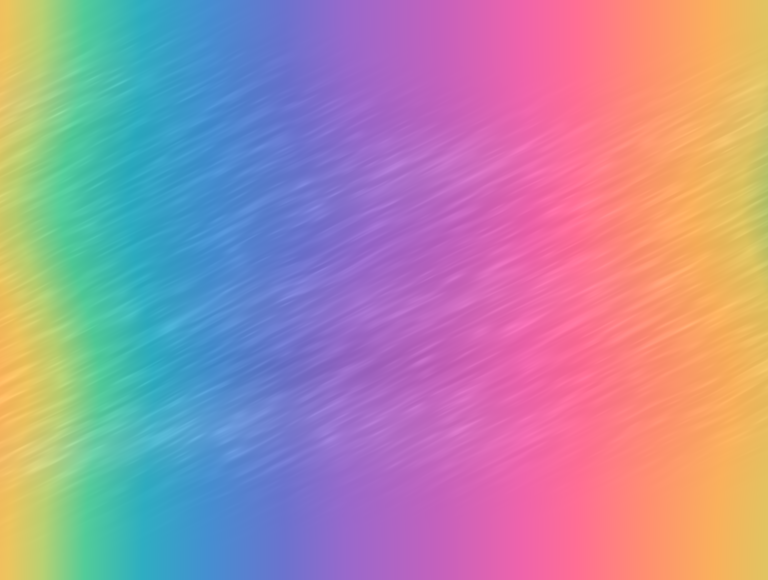
A WebGL 1 fragment shader for this background:

```glsl
precision highp float;
// Soft rainbow foil: a warped horizontal spectrum with pale sheens and fine slanted fibres.

uniform vec2 u_resolution;

const float FIBRE_ANGLE = 0.47;
const vec3 SHEEN_TINT = vec3(0.92, 0.90, 1.0);

float hash(vec2 p) {
  return fract(sin(dot(p, vec2(127.1, 311.7))) * 43758.5453);
}

float valueNoise(vec2 p) {
  vec2 cell = floor(p);
  vec2 f = fract(p);
  f = f * f * (3.0 - 2.0 * f);
  float low = mix(hash(cell), hash(cell + vec2(1.0, 0.0)), f.x);
  float high = mix(hash(cell + vec2(0.0, 1.0)), hash(cell + vec2(1.0, 1.0)), f.x);
  return mix(low, high, f.y);
}

float bump(float value, float center, float width) {
  float d = (value - center) / width;
  return exp(-d * d);
}

// Elliptical glow whose long axis rises to the right.
float glow(vec2 uv, vec2 center, vec2 radius, float slope) {
  vec2 d = uv - center;
  d.y -= slope * d.x;
  d /= radius;
  return exp(-dot(d, d));
}

vec3 blendTo(vec3 color, vec3 next, float start, float end, float x) {
  return mix(color, next, clamp((x - start) / (end - start), 0.0, 1.0));
}

// Colour stops from orange through the full spectrum to green.
vec3 spectrum(float x) {
  vec3 c = vec3(1.0, 0.68, 0.36);
  c = blendTo(c, vec3(0.93, 0.77, 0.37), -0.04, 0.01, x);
  c = blendTo(c, vec3(0.72, 0.82, 0.45), 0.01, 0.055, x);
  c = blendTo(c, vec3(0.32, 0.80, 0.60), 0.055, 0.11, x);
  c = blendTo(c, vec3(0.18, 0.68, 0.76), 0.11, 0.185, x);
  c = blendTo(c, vec3(0.27, 0.56, 0.82), 0.185, 0.27, x);
  c = blendTo(c, vec3(0.42, 0.45, 0.81), 0.27, 0.37, x);
  c = blendTo(c, vec3(0.60, 0.41, 0.80), 0.37, 0.45, x);
  c = blendTo(c, vec3(0.77, 0.38, 0.74), 0.45, 0.57, x);
  c = blendTo(c, vec3(0.94, 0.39, 0.67), 0.57, 0.68, x);
  c = blendTo(c, vec3(1.0, 0.43, 0.58), 0.68, 0.75, x);
  c = blendTo(c, vec3(1.0, 0.56, 0.44), 0.75, 0.84, x);
  c = blendTo(c, vec3(0.98, 0.69, 0.36), 0.84, 0.93, x);
  c = blendTo(c, vec3(0.88, 0.77, 0.38), 0.93, 1.0, x);
  return blendTo(c, vec3(0.58, 0.76, 0.44), 1.0, 1.06, x);
}

// Sideways bend of the spectrum, strongest at both sides.
float spectrumShift(vec2 uv) {
  float side = cos(6.2832 * uv.x);
  float upper = 0.036 * side * bump(uv.y, 0.65, 0.15);
  float lower = 0.026 * (0.4 + 0.6 * side) * bump(uv.y, 0.33, 0.15);
  return upper - lower;
}

float sheen(vec2 uv) {
  float s = 0.8 * glow(uv, vec2(0.04, 0.83), vec2(0.14, 0.055), 0.30);
  s += 1.0 * glow(uv, vec2(0.28, 0.27), vec2(0.20, 0.065), 0.18);
  s += 0.7 * glow(uv, vec2(0.10, 0.22), vec2(0.12, 0.045), 0.15);
  s += 0.6 * glow(uv, vec2(0.35, 0.47), vec2(0.16, 0.060), 0.05);
  s += 0.7 * glow(uv, vec2(0.55, 0.70), vec2(0.20, 0.065), 0.20);
  s += 0.5 * glow(uv, vec2(0.68, 0.49), vec2(0.17, 0.060), 0.10);
  s += 0.6 * glow(uv, vec2(0.55, 0.25), vec2(0.16, 0.060), 0.15);
  s += 0.4 * glow(uv, vec2(0.96, 0.79), vec2(0.10, 0.080), 0.30);
  return s;
}

// Layered noise stretched along the slanted direction.
float fibres(vec2 p) {
  float c = cos(FIBRE_ANGLE);
  float s = sin(FIBRE_ANGLE);
  vec2 q = vec2(c * p.x + s * p.y, c * p.y - s * p.x);
  q.y += 0.006 * valueNoise(p * 9.0);
  float sum = 0.0;
  for (int i = 0; i < 3; i++) {
    float layer = float(i);
    vec2 scale = vec2(13.0 + 6.0 * layer, 110.0 + 50.0 * layer);
    float n = valueNoise(q * scale + 17.3 * layer);
    sum += n * n * n - 0.25;
  }
  return sum / 3.0;
}

void main() {
  vec2 uv = gl_FragCoord.xy / u_resolution;
  vec2 p = gl_FragCoord.xy / u_resolution.y;

  // Spectrum
  vec3 color = spectrum(uv.x + spectrumShift(uv));

  // Broad light and shade
  float light = sheen(uv);
  color = mix(color, SHEEN_TINT, 0.13 * light);
  color *= 1.0 - 0.04 * glow(uv, vec2(0.43, 0.37), vec2(0.18, 0.05), 0.1);

  // Fibres fade toward the smooth top and bottom
  float rise = smoothstep(0.0, 0.28, uv.y - 0.12 * uv.x);
  float fall = 1.0 - smoothstep(0.72, 0.98, uv.y + 0.08 * sin(6.2832 * uv.x + 3.6));
  float coverage = rise * fall * 0.7 + 0.35 * min(light, 1.0);
  color += 0.17 * coverage * fibres(p);

  gl_FragColor = vec4(clamp(color, 0.0, 1.0), 1.0);
}
```
